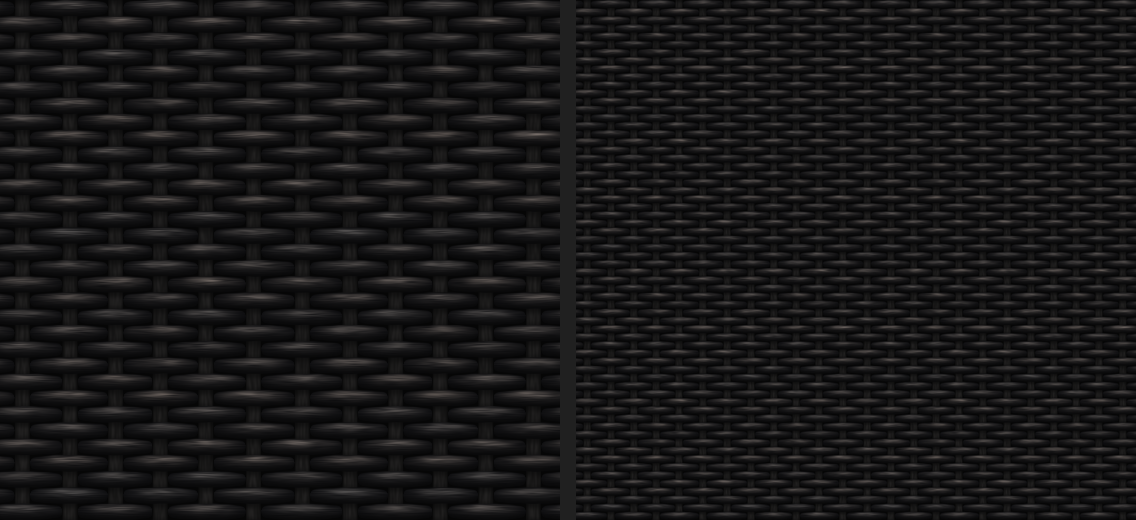
Left, the tile; right, the same tile 2 across and 2 down.
A WebGL 2 fragment shader for this texture:

```glsl
#version 300 es
precision highp float;
// Dark woven rattan: 12 upright stakes crossed by 32 rows of rounded strands,
// each strand passing over every second stake. Stakes are shaded first, then
// the strands of the nearest rows are laid over them; tones vary per strand.
uniform vec2 u_resolution;
out vec4 fragColor;

const vec2 COUNT = vec2(12.0, 32.0);   // stakes across, rows down
const vec2 VARIETY = vec2(6.0, 16.0);  // variation recurs after this many
const float STAKE_HALF = 0.165;        // half width in stake spacings

float hash(vec2 p) {
  vec3 q = fract(p.xyx * vec3(0.1031, 0.1030, 0.0973));
  q += dot(q, q.yzx + 33.33);
  return fract((q.x + q.y) * q.z);
}

vec2 gradient(vec2 cell, vec2 period) {
  float a = 6.28318 * hash(mod(cell, period) + 7.0);
  return vec2(cos(a), sin(a));
}

// Gradient noise that wraps after a whole number of cells, about -0.7 to 0.7
float noise(vec2 uv, vec2 period) {
  vec2 p = uv * period, i = floor(p), f = p - i;
  vec2 w = f * f * f * (f * (f * 6.0 - 15.0) + 10.0);
  vec2 e = vec2(1.0, 0.0);
  float low = mix(dot(gradient(i, period), f),
                  dot(gradient(i + e, period), f - e), w.x);
  float high = mix(dot(gradient(i + e.yx, period), f - e.yx),
                   dot(gradient(i + 1.0, period), f - 1.0), w.x);
  return mix(low, high, w.y);
}

// Slightly uneven spacing of the stakes
float stakeCenter(float k) {
  return k + 0.455 + 0.045 * cos(1.047198 * (mod(k, VARIETY.x) - 1.0));
}

vec3 stakeColor(vec2 p, vec2 uv, float side) {
  float roundness = 1.0 - pow(abs(side), 4.0);
  float f = fract(p.y);
  float shadow = smoothstep(0.0, 0.5, f) * (1.0 - 0.5 * smoothstep(0.7, 1.0, f));
  float grain = 1.0 + 0.6 * noise(uv, vec2(216.0, 32.0));
  float light = (0.2 + 0.8 * roundness) * (0.5 + 0.5 * shadow) * grain;
  return mix(vec3(0.025), vec3(0.107, 0.104, 0.103), light);
}

// Colour and coverage of the strand of one row at p
vec4 strand(vec2 p, vec2 uv, float row, vec2 pixel) {
  float parity = mod(row + 1.0, 2.0);
  float k = 2.0 * floor((p.x - 0.455 - parity) * 0.5 + 0.5) + parity;
  float left = stakeCenter(k - 1.0) + STAKE_HALF;
  float right = stakeCenter(k + 1.0) - STAKE_HALF;
  float halfLength = 0.5 * (right - left);
  float along = (p.x - 0.5 * (left + right)) / halfLength;
  vec2 id = mod(vec2(k, row), VARIETY);

  // Outline: full over the stake, tapering to nearly square ends
  float halfHeight = 0.36 + 0.15 * cos(1.5708 * along);
  halfHeight += 0.05 * noise(uv * 2.0, vec2(18.0, 32.0));
  halfHeight *= sqrt(max(1.0 - pow(abs(along), 22.0), 0.0004));
  float dy = row + 0.5 - p.y;
  float across = dy / halfHeight;
  float cover = smoothstep(-0.7, 0.7, (halfHeight - abs(dy)) / pixel.y)
              * smoothstep(-0.7, 0.7, (1.0 - abs(along)) * halfLength / pixel.x);

  // Soft body light, plus a sheen close to the upper edge
  float body = smoothstep(-1.0, 0.3, across) * (1.0 - 0.7 * smoothstep(0.75, 1.05, across));
  float lift = (across - 0.5) / (across > 0.5 ? 0.3 : 0.4);
  float sheen = exp(-lift * lift);
  float skew = along + 0.2 * (hash(id + 61.0) - 0.5);
  float bow = 1.0 - 0.75 * pow(min(abs(along), 1.0), 2.2);
  float glow = exp(-3.2 * skew * skew);

  // Fine lengthwise fibres and broader unevenness
  float fiber = noise(uv, vec2(24.0, 288.0)) + 0.9 * noise(uv, vec2(36.0, 416.0));
  float blotch = noise(uv * 2.0, vec2(12.0, 32.0));
  float light = (0.37 * body * bow + 0.69 * sheen * glow)
              * (1.0 + 0.55 * fiber + 0.3 * blotch);

  // Tone mostly by row, a little by strand
  float rowTone = hash(vec2(mod(row, VARIETY.y), 3.0));
  float warmth = mix(rowTone, hash(id + 19.0), 0.3);
  vec3 lit = mix(vec3(0.235, 0.231, 0.234), vec3(0.282, 0.257, 0.245), warmth);
  lit *= 0.86 + 0.32 * mix(rowTone, hash(id + 41.0), 0.5);
  vec3 dark = vec3(0.036, 0.036, 0.039) + vec3(-0.002, 0.0, 0.006) * body;
  return vec4(mix(dark, lit, light), cover);
}

void main() {
  vec2 uv = gl_FragCoord.xy / u_resolution;
  vec2 p = vec2(uv.x, 1.0 - uv.y) * COUNT;
  vec2 pixel = COUNT / u_resolution;

  // Deep gaps, then the stakes
  vec3 color = vec3(0.022, 0.022, 0.024);
  float k = floor(p.x + 0.045);
  float offset = p.x - stakeCenter(k);
  float edge = (STAKE_HALF - abs(offset)) / pixel.x;
  color = mix(color, stakeColor(p, uv, offset / STAKE_HALF),
              smoothstep(-0.7, 0.7, edge));

  // Strands of this row and its neighbours
  for (float i = -1.0; i <= 1.0; i++) {
    vec4 layer = strand(p, uv, floor(p.y) + i, pixel);
    color = mix(color, layer.rgb, layer.a);
  }
  fragColor = vec4(color, 1.0);
}
```
